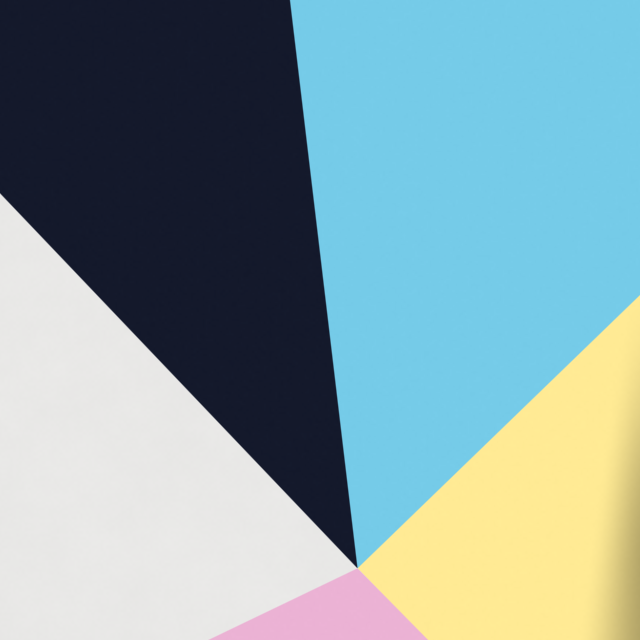
Write a Shadertoy shader that draws this background.

```glsl
// Five flat paper sheets in navy, blue, yellow, white and pink meeting at one point.

float hash(vec2 cell) {
    return fract(sin(dot(cell, vec2(127.1, 311.7))) * 43758.5453);
}

float valueNoise(vec2 p) {
    vec2 cell = floor(p), f = fract(p);
    f = f * f * (3.0 - 2.0 * f);
    return mix(mix(hash(cell), hash(cell + vec2(1, 0)), f.x),
               mix(hash(cell + vec2(0, 1)), hash(cell + vec2(1, 1)), f.x), f.y);
}

// Soft coverage of the half-plane left of the line from hub through target
float leftOf(vec2 uv, vec2 hub, vec2 target) {
    vec2 along = normalize(target - hub);
    vec2 p = uv - hub;
    float soft = max(0.8 / iResolution.y, 0.0014);
    return smoothstep(-soft, soft, along.x * p.y - along.y * p.x);
}

void mainImage(out vec4 fragColor, in vec2 fragCoord) {
    vec2 uv = fragCoord / iResolution.xy;
    vec2 hub = vec2(0.5586, 0.112);

    // Yellow sheet with a curled shadow at its right edge
    float shadow = smoothstep(mix(0.90, 0.97, uv.y / 0.5), 1.02, uv.x);
    shadow *= 0.32 * (1.0 - smoothstep(0.1, 0.56, uv.y));
    vec3 yellow = vec3(1.0, 0.918, 0.58) * (1.0 - shadow);

    // White sheet with faint mottling
    float mottle = valueNoise(uv * 14.0) * 0.6 + valueNoise(uv * 45.0) * 0.4;
    vec3 white = vec3(0.912, 0.91, 0.904) + 0.012 * (mottle - 0.5);

    // Sheets stacked from back to front
    vec3 color = vec3(0.459, 0.796, 0.91);
    color = mix(color, vec3(0.078, 0.098, 0.169), leftOf(uv, hub, vec2(0.453, 1.0)));
    color = mix(color, yellow, 1.0 - leftOf(uv, hub, vec2(1.0, 0.539)));
    color = mix(color, white, leftOf(uv, hub, vec2(0.0, 0.698)));
    float pinkSector = leftOf(uv, hub, vec2(0.3255, 0.0))
                     * (1.0 - leftOf(uv, hub, vec2(0.669, 0.0)));
    color = mix(color, vec3(0.922, 0.698, 0.832), pinkSector);

    // Fine print grain
    color += 0.006 * (valueNoise(uv * 220.0) - 0.5);
    fragColor = vec4(color, 1.0);
}
```
